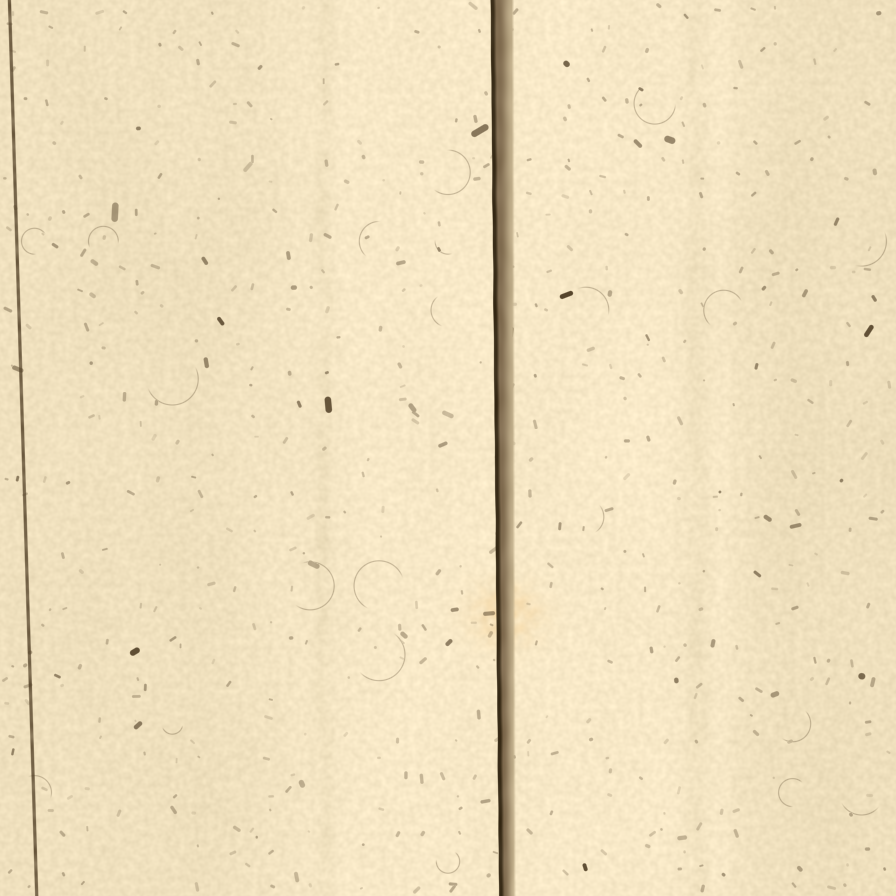
Write a WebGL 1 fragment shader that draws this texture.

```glsl
precision highp float;
// Aged cream paper panels divided by a shadowed groove and a thin ruled line.
// Gradient noise makes grain, soft bands and worn streaks; hashed cells
// scatter dark specks and curled fibres over the sheet.

uniform vec2 u_resolution;

const vec3 PAPER_LIGHT = vec3(0.982, 0.922, 0.792);
const vec3 PAPER_GREY = vec3(0.915, 0.855, 0.715);
const vec3 SHADOW_SOFT = vec3(0.76, 0.69, 0.55);
const vec3 SHADOW_MID = vec3(0.51, 0.43, 0.32);
const vec3 SHADOW_DEEP = vec3(0.22, 0.17, 0.09);
const vec3 SPECK_INK = vec3(0.33, 0.26, 0.16);
const vec3 STAIN = vec3(0.93, 0.77, 0.52);

// Horizontal positions at the bottom and top of the canvas.
const vec2 RULE_X = vec2(0.0410, 0.0105);
const vec2 GROOVE_LEFT = vec2(0.5570, 0.5475);
const vec2 GROOVE_RIGHT = vec2(0.5745, 0.5725);
const float RULE_WIDTH = 0.0036;
const float CREASE_WIDTH = 0.0055;
const vec2 STREAK_X = vec2(0.362, 0.777);
const vec2 STAIN_CENTER = vec2(0.564, 0.314);
const float GRAIN = 0.040;
const float MOTTLE = 0.20;

float hash(vec2 p) {
  vec3 q = fract(vec3(p.xyx) * 0.1031);
  q += dot(q, q.yzx + 33.33);
  return fract((q.x + q.y) * q.z);
}

vec2 gradient(vec2 cell) {
  float a = 6.2832 * hash(cell);
  return vec2(cos(a), sin(a));
}

// Gradient noise, roughly -0.7 to 0.7.
float noise(vec2 p) {
  vec2 i = floor(p), f = fract(p);
  vec2 u = f * f * f * (f * (f * 6.0 - 15.0) + 10.0);
  vec2 e = vec2(1.0, 0.0);
  float low = mix(dot(gradient(i), f), dot(gradient(i + e), f - e), u.x);
  float high = mix(dot(gradient(i + e.yx), f - e.yx),
                   dot(gradient(i + e.xx), f - e.xx), u.x);
  return mix(low, high, u.y);
}

float bump(float x, float width) {
  return exp(-x * x / (width * width));
}

// One randomly turned short stroke in some cells of a grid.
float specks(vec2 p, float cells, float chance, float radius, float px, float seed) {
  vec2 cell = floor(p * cells), key = cell + seed;
  if (hash(key) > chance) return 0.0;
  vec2 center = 0.25 + 0.5 * vec2(hash(key + 17.3), hash(key + 41.7));
  vec2 q = (fract(p * cells) - center) / cells;
  vec2 dir = gradient(key + 73.1);
  float size = radius * mix(0.6, 1.2, hash(key + 97.9));
  float reach = size * 2.2 * hash(key + 131.3);
  float along = clamp(dot(q, dir), -reach, reach);
  float d = length(q - dir * along) - size;
  return (1.0 - smoothstep(-px, px, d)) * mix(0.35, 1.0, hash(key + 151.7));
}

// Thin open arcs in some cells of a grid.
float fibres(vec2 p, float cells, float chance, float px, float seed) {
  vec2 key = floor(p * cells) + seed;
  if (hash(key) > chance) return 0.0;
  vec2 q = (fract(p * cells) - 0.5) / cells;
  float radius = mix(0.15, 0.38, hash(key + 23.9)) / cells;
  float d = abs(length(q) - radius) - 0.0006;
  float opening = dot(normalize(q + 0.00001), gradient(key + 61.3));
  float arc = smoothstep(0.0, 0.35, opening - mix(-0.6, 0.6, hash(key + 89.1)));
  return (1.0 - smoothstep(-px, px, d)) * arc;
}

void main() {
  vec2 uv = gl_FragCoord.xy / u_resolution;
  float px = 0.8 / min(u_resolution.x, u_resolution.y);
  float x = uv.x;

  // Broad grey bands fade toward the groove.
  float grey = 0.48 * (1.0 - smoothstep(0.22, 0.42, x)) + 0.55 * smoothstep(0.72, 0.90, x);
  grey += 0.16 + MOTTLE * noise(uv * vec2(12.0, 5.0)) + 0.12 * noise(uv * 38.0);
  grey -= 0.22 * bump(x - 0.805, 0.012);

  // Broken vertical streaks of wear.
  float wander = 0.008 * noise(vec2(3.7, uv.y * 6.0));
  float wear = 0.5 + 0.7 * noise(uv * vec2(55.0, 24.0));
  grey += wear * (0.65 * bump(x - STREAK_X.x - wander, 0.011)
                + 0.50 * bump(x - STREAK_X.y + wander, 0.013));
  vec3 color = mix(PAPER_LIGHT, PAPER_GREY, clamp(grey, 0.0, 1.0));
  color += GRAIN * (noise(uv * 125.0) + 0.6 * noise(uv * 230.0 + 9.0));

  // Warm stain on both sides of the groove.
  vec2 s = (uv - STAIN_CENTER) / vec2(0.036, 0.032);
  color = mix(color, STAIN, 0.5 * exp(-dot(s, s)) * (0.8 + noise(uv * 80.0)));

  // Specks from coarse to fine, then fibres.
  float marks = specks(uv, 10.0, 0.22, 0.0033, px, 3.0);
  marks = max(marks, 0.65 * specks(uv, 23.0, 0.17, 0.0021, px, 51.0));
  marks = max(marks, 0.38 * specks(uv, 48.0, 0.20, 0.0016, px, 107.0));
  marks = max(marks, 0.32 * fibres(uv, 13.0, 0.11, px, 211.0));
  color = mix(color, SPECK_INK, marks);

  // Thin leaning rule with uneven ink.
  float rule = abs(x - mix(RULE_X.x, RULE_X.y, uv.y)) - 0.5 * RULE_WIDTH;
  float ink = 0.78 + 0.25 * noise(vec2(8.0, uv.y * 70.0));
  color = mix(color, SPECK_INK, ink * (1.0 - smoothstep(-px, px, rule)));

  // Groove: dark crease on the left, brown shadow fading to the right.
  float left = mix(GROOVE_LEFT.x, GROOVE_LEFT.y, uv.y) + 0.0008 * noise(vec2(uv.y * 25.0, 2.0));
  float right = mix(GROOVE_RIGHT.x, GROOVE_RIGHT.y, uv.y);
  vec3 shadow = mix(SHADOW_MID, SHADOW_SOFT, smoothstep(0.35, 1.0, (x - left) / (right - left)));
  shadow = mix(SHADOW_DEEP, shadow, smoothstep(0.45, 1.25, (x - left) / CREASE_WIDTH));
  shadow += 0.05 * noise(uv * vec2(90.0, 30.0));
  float inside = smoothstep(-px, px, x - left) * (1.0 - smoothstep(-0.002, 0.002, x - right));
  gl_FragColor = vec4(mix(color, shadow, inside), 1.0);
}
```
